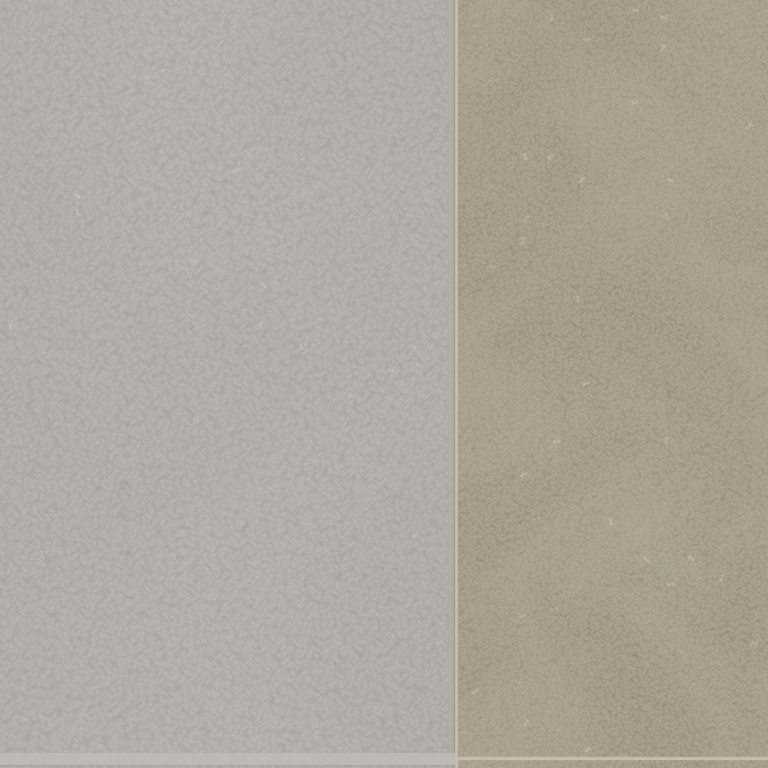
Give the GLSL for this texture, as a three.js fragment shader.

```glsl
varying vec2 vUv;

vec2 hash2(vec2 p) {
  return fract(sin(vec2(dot(p, vec2(127.1, 311.7)), dot(p, vec2(269.5, 183.3)))) * 43758.55);
}

// Distance to the nearest scattered point, centred on zero
float cellular(vec2 p) {
  vec2 cell = floor(p), f = fract(p);
  float nearest = 4.0;
  for (int y = -1; y <= 1; y++) {
    for (int x = -1; x <= 1; x++) {
      vec2 offset = vec2(float(x), float(y));
      vec2 d = offset + hash2(cell + offset) - f;
      nearest = min(nearest, dot(d, d));
    }
  }
  return sqrt(nearest) - 0.46;
}

// Broad mottling from layered, folded sines
float clouds(vec2 p) {
  float sum = 0.0, amp = 0.5;
  for (int i = 0; i < 5; i++) {
    p += 0.6 * sin(p.yx * 1.3 + float(i) * 1.7);
    sum += amp * sin(p.x + 0.4) * sin(p.y + 1.1);
    p = mat2(1.5, 1.1, -1.1, 1.5) * p;
    amp *= 0.62;
  }
  return sum;
}

// Sparse pale scuffs, one per chosen cell
float flecks(vec2 p, float density) {
  vec2 cell = floor(p), rnd = hash2(cell + 17.0);
  vec2 d = fract(p) - 0.3 - 0.4 * hash2(cell + 5.0);
  float a = rnd.y * 3.0;
  d = mat2(cos(a), sin(a), -sin(a), cos(a)) * d;
  d += 0.06 * sin(d.yx * 30.0);
  return step(1.0 - density, rnd.x) * exp(-dot(d * d, vec2(60.0, 200.0)));
}

// Soft-edged line of a given centre and half width
float line(float x, float centre, float halfWidth) {
  return 1.0 - smoothstep(halfWidth - 0.0008, halfWidth + 0.0008, abs(x - centre));
}

vec3 greyTile(vec2 uv) {
  vec2 p = uv + 0.003 * sin(uv.yx * vec2(190.0, 230.0));
  float grain = cellular(p * 125.0) * 0.055 + cellular(p.yx * 210.0 + 31.0) * 0.04;
  vec3 col = vec3(0.692, 0.673, 0.650) - grain;
  col += 0.007 * clouds(uv * 7.0) + 0.008 * sin(uv.x * 5.3);
  return col + 0.055 * flecks(uv * 34.0, 0.05);
}

vec3 beigeTile(vec2 uv) {
  vec2 p = uv + 0.002 * sin(uv.yx * vec2(260.0, 310.0));
  float mottle = clouds(uv * 13.0 + 3.0);
  float grain = cellular(p * vec2(165.0, 200.0)) * 0.06 + cellular(p.yx * 290.0 + 11.0) * 0.05;
  vec3 col = vec3(0.650, 0.617, 0.545) - grain * (1.0 - 0.35 * mottle);
  col += 0.024 * mottle;
  return col + 0.075 * flecks(uv * 27.0, 0.08);
}

void main() {
  vec2 uv = vUv;
  float seam = 0.5945;
  float right = smoothstep(seam - 0.001, seam + 0.001, uv.x);
  vec3 col = mix(greyTile(uv), beigeTile(uv), right);

  // Bevelled edge beside the upright seam
  col = mix(col, vec3(0.675, 0.665, 0.625), 0.6 * line(uv.x, 0.589, 0.006));
  col = mix(col, vec3(0.600, 0.590, 0.540), 0.65 * line(uv.x, 0.5915, 0.0009));
  col = mix(col, vec3(0.735, 0.725, 0.685), 0.5 * line(uv.x, 0.5865, 0.0008));

  // Level joints: broad under the grey tile, thin under the beige
  float broad = line(uv.y, 0.0117, 0.0078) * (1.0 - right);
  float thin = line(uv.y, 0.0124, 0.0022) * right;
  col = mix(col, vec3(0.755, 0.735, 0.710), 0.85 * broad);
  col = mix(col, vec3(0.785, 0.755, 0.675), 0.9 * thin);
  col = mix(col, vec3(0.600, 0.580, 0.540), 0.35 * line(uv.y, 0.0030, 0.0010) * (1.0 - right));

  // Pale upright joint
  col = mix(col, vec3(0.785, 0.760, 0.690), 0.9 * line(uv.x, seam, 0.0016));

  gl_FragColor = vec4(col, 1.0);
}
```
